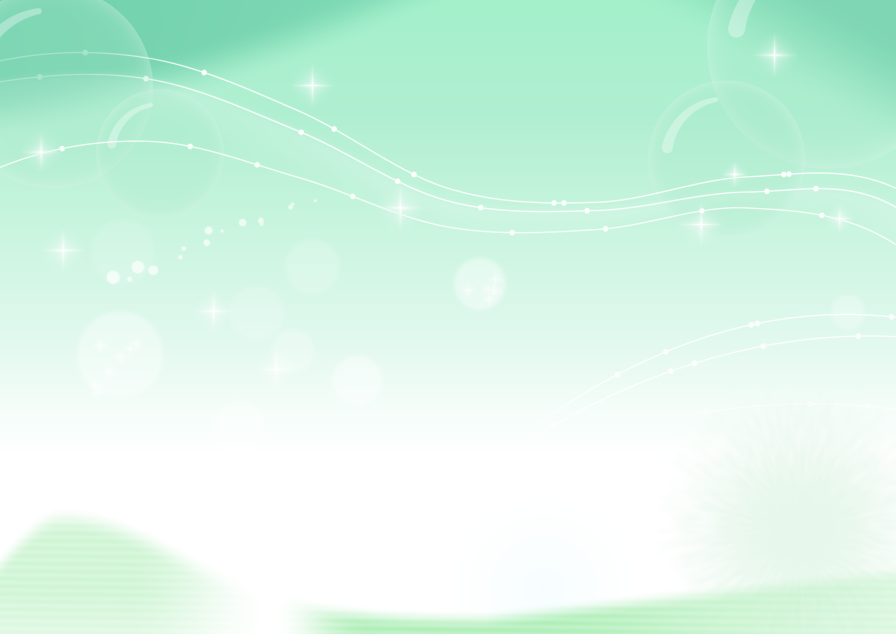
Give the GLSL for this background, as a Shadertoy shader.

```glsl
const float ASPECT = 1.417;
const vec3 WHITE = vec3(1);
const vec3 TEAL = vec3(.44, .815, .675);
const vec3 LEAF = vec3(.69, .935, .725);
const vec3 PALE_LEAF = vec3(.81, .96, .83);
// Heights of evenly spaced knots, one extra beyond each side
const float STRAND_A[9] = float[](.81, .904, .908, .825, .703, .681, .721, .703, .502);
const float STRAND_B[9] = float[](.804, .871, .875, .793, .683, .668, .697, .673, .423);
const float STRAND_C[9] = float[](.587, .736, .777, .72, .642, .638, .672, .614, .367);
// Centre and radius
const vec3 BUBBLES[4] = vec3[](vec3(.083, .862, .159), vec3(1.31, .926, .192),
  vec3(1.149, .749, .124), vec3(.253, .758, .101));
const vec3 STARS[10] = vec3[](vec3(.494, .865, .036), vec3(.633, .672, .04),
  vec3(1.225, .913, .038), vec3(1.109, .646, .038), vec3(.1, .605, .036),
  vec3(.338, .509, .034), vec3(.437, .417, .034), vec3(.065, .76, .034),
  vec3(1.328, .655, .024), vec3(1.162, .725, .022));
// Centre, radius and opacity
const vec4 DISCS[9] = vec4[](vec4(.19, .441, .068, .38), vec4(.759, .552, .041, .42),
  vec4(.565, .4, .039, .42), vec4(.463, .446, .034, .25), vec4(.494, .579, .043, .18),
  vec4(.406, .506, .043, .18), vec4(.194, .603, .05, .12), vec4(.378, .327, .041, .3),
  vec4(1.341, .508, .027, .28));

float hash(float n) { return fract(sin(n * 91.7) * 4375.5); }
float fill(float d, float soft) { return 1. - smoothstep(-soft, soft, d); }
float ramp(float a, float b, float y) { return clamp((y - a) / (b - a), 0., 1.); }
float corner(vec2 cell, vec2 offset) {
  float a = 6.2832 * hash(dot(cell, vec2(1.3, 7.1)));
  return dot(vec2(cos(a), sin(a)), offset);
}
float gradientNoise(vec2 p) {
  vec2 i = floor(p), f = p - i, u = f * f * (3. - 2. * f), e = vec2(1, 0);
  return mix(mix(corner(i, f), corner(i + e, f - e), u.x),
    mix(corner(i + e.yx, f - e.yx), corner(i + 1., f - 1.), u.x), u.y);
}
float spline(float x, float k[9]) {
  float s = clamp(x / ASPECT, 0., .9999) * 6., t = fract(s);
  int i = int(s);
  float a = k[i], b = k[i + 1], c = k[i + 2], d = k[i + 3];
  return b + .5 * t * (c - a + t * (2. * a - 5. * b + 4. * c - d + t * (3. * (b - c) + d - a)));
}
float line(float dy, float slope, float px) {
  return fill(abs(dy) / sqrt(1. + slope * slope) - .001, px);
}
float bead(vec2 q, float px) { return fill(length(q) - .0044, px); }
float strand(vec2 p, float k[9], float seed, float px) {
  float y = spline(p.x, k), ink = line(p.y - y, (spline(p.x + .004, k) - y) / .004, px);
  for (float i = 0.; i < 8.; i++) {
    float x = ASPECT * (i + hash(seed + i)) / 8.;
    ink = max(ink, bead(p - vec2(x, spline(x, k)), px));
  }
  return ink;
}
float arch(vec2 p, vec2 peak, float bend, float seed, float px) {
  vec2 q = p - peak;
  float ink = line(q.y + bend * q.x * q.x, 2. * bend * q.x, px);
  for (float i = 0.; i < 5.; i++) {
    float x = mix(.87, 1.41, (i + hash(seed + i)) / 5.) - peak.x;
    ink = max(ink, bead(q - vec2(x, -bend * x * x), px));
  }
  return ink;
}
float star(vec2 q, float r) {
  float fade = max(0., 1. - length(q) / r);
  return fade * (.4 * fade + .0018 / (.0018 + min(abs(q.x), abs(q.y))));
}
vec3 bubble(vec3 col, vec2 q, float r, float px) {
  float d = length(q), inside = fill(d - r, px);
  col = mix(col, vec3(.62, .9, .77), .25 * inside);
  col = mix(col, WHITE, inside * (.02 + .2 * pow(min(d / r, 1.), 12.)));
  // Curved highlight, wider towards its lower tip
  float a = clamp(atan(q.y, q.x), 1.75, 2.95);
  float tip = length(q - .77 * r * vec2(cos(a), sin(a))) - r * mix(.03, .07, (a - 1.75) / 1.2);
  return mix(col, WHITE, .34 * fill(tip, px));
}
vec3 sky(float y) {
  vec3 c = mix(WHITE, vec3(.965, .993, .98), smoothstep(.27, .35, y));
  c = mix(c, vec3(.885, .975, .935), ramp(.35, .46, y));
  c = mix(c, vec3(.795, .96, .877), ramp(.46, .63, y));
  c = mix(c, vec3(.69, .935, .82), ramp(.63, .82, y));
  return mix(c, vec3(.64, .94, .795), ramp(.82, 1., y));
}
vec3 hills(vec3 col, vec2 p) {
  float bump = (p.x - .1) / (p.x < .1 ? .13 : .27);
  float depth = .038 + .165 * exp(-bump * bump) + .114 * max(p.x - .768, 0.) - p.y;
  float mesh = .9 + .1 * sin(p.y * 520. + 6. * p.x);
  float left = smoothstep(0., .045, depth) * (1. - smoothstep(.2, .44, p.x));
  float right = smoothstep(0., .032, depth) * smoothstep(.43, .58, p.x);
  col = mix(col, PALE_LEAF, left * mesh * mix(.65, 1., ramp(0., .07, p.y)));
  return mix(col, LEAF, right * mesh * mix(1., .45, smoothstep(.85, 1.35, p.x)));
}

void mainImage(out vec4 fragColor, in vec2 fragCoord) {
  vec2 p = fragCoord / iResolution.xy * vec2(ASPECT, 1);
  float px = .8 / iResolution.y;
  vec3 col = sky(p.y);
  // Dark corners, sheen between strands
  float edge = p.y - .805 - p.x * (.15 + .22 * p.x);
  col = mix(col, TEAL, smoothstep(-.025, .06, edge) * mix(1., .7, ramp(0., .66, p.x)));
  col = mix(col, TEAL, smoothstep(0., .19, p.y - 1. + .57 * (p.x - .996)));
  float low = spline(p.x, STRAND_C), high = spline(p.x, STRAND_B);
  col = mix(col, WHITE, .17 * smoothstep(low, high, p.y) * fill(p.y - high, .012));
  // Bubbles and discs
  for (int i = 0; i < 4; i++) col = bubble(col, p - BUBBLES[i].xy, BUBBLES[i].z, px);
  for (int i = 0; i < 9; i++)
    col = mix(col, WHITE, DISCS[i].w * fill(length(p - DISCS[i].xy) - DISCS[i].z, .006));
  // Beaded strands
  float ink = max(strand(p, STRAND_A, 1., px), strand(p, STRAND_B, 20., px));
  ink = max(ink * mix(.3, .95, smoothstep(.12, .32, p.x)), .9 * strand(p, STRAND_C, 40., px));
  float arches = max(arch(p, vec2(1.338, .504), .726, 3., px), arch(p, vec2(1.375, .47), .563, 8., px));
  ink = max(ink, .9 * arches * smoothstep(.82, .9, p.x));
  ink = max(ink, .7 * arch(p, vec2(1.282, .363), .48, 14., px) * smoothstep(1.05, 1.15, p.x));
  // Trail of lights, glitter in the two brightest discs, stars
  for (float i = 0.; i < 16.; i++) {
    vec2 jitter = vec2(hash(i + 2.), hash(i + 31.)) - .5;
    vec2 c = mix(vec2(.17, .55), vec2(.49, .69), i / 15.) + .028 * jitter;
    float r = mix(.003, .009, hash(i + 5.)) * mix(1.2, .4, i / 15.);
    vec4 disc = DISCS[int(i) % 2];
    ink = max(ink, .7 * fill(length(p - c) - r, .002));
    ink = max(ink, .6 * star(p - disc.xy - disc.z * (1.2 * jitter - vec2(0, .3)), .014));
  }
  for (int i = 0; i < 10; i++) ink = max(ink, .85 * star(p - STARS[i].xy, STARS[i].z));
  col = mix(col, WHITE, min(ink, 1.));
  // Ragged blossom, cool glow
  vec2 q = p - vec2(1.265, .165);
  float ragged = length(q) + .045 * gradientNoise(vec2(atan(q.y, q.x) * 16., length(q) * 30.));
  col = mix(col, vec3(.89, .965, .91), .85 - .85 * smoothstep(.04, .25, ragged));
  col = mix(col, vec3(.95, .99, 1), .6 * fill(length(p - vec2(.86, .07)) - .08, .09));
  fragColor = vec4(hills(col, p), 1);
}
```
